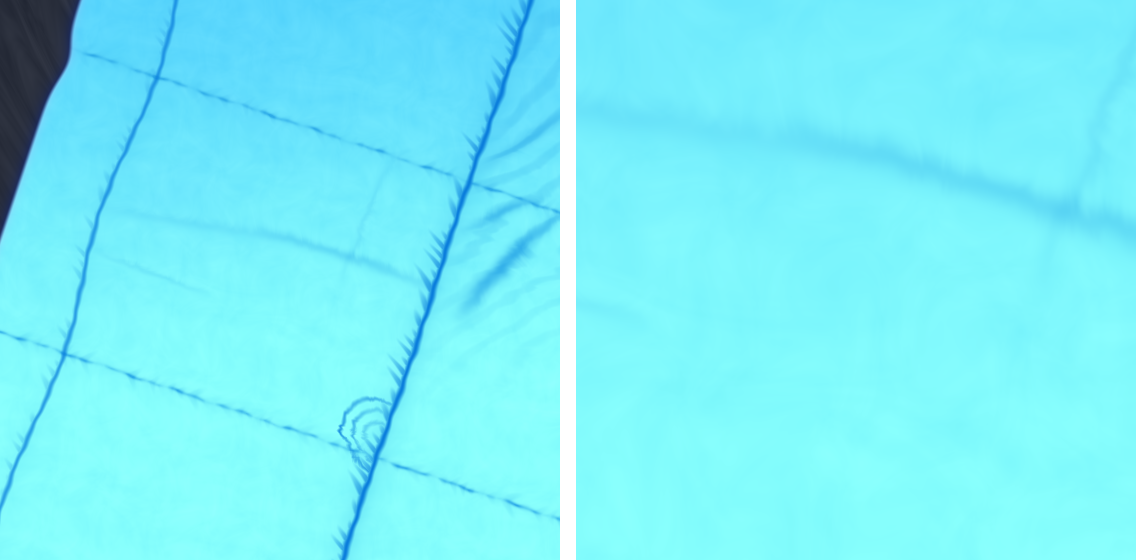
Left: the whole. Right: its middle third, enlarged.
This texture is drawn by a WebGL 1 fragment shader. Its source:

```glsl
precision highp float;
// Slanted aqua quilt: stitched panels with puckered seams, soft folds and a dark floor past its edge.
uniform vec2 u_resolution;

#define SLANT 0.336
#define PANEL vec2(0.632, 0.549)
#define ORIGIN vec2(-0.02, 0.408)
#define HEM -0.172
#define SEAM_WIDTH 0.0065
#define PUCKERS 42.0
#define LIGHT_AQUA vec3(0.53, 1.00, 0.99)
#define SKY_AQUA vec3(0.34, 0.83, 0.99)
#define FOLD_BLUE vec3(0.18, 0.67, 0.91)
#define SEAM_BLUE vec3(0.04, 0.49, 0.86)
#define FLOOR_GREY vec3(0.16, 0.18, 0.23)
#define HEM_NAVY vec3(0.09, 0.16, 0.40)

float hash(float n) {
    return fract(sin(n * 12.9898) * 4375.85);
}

// Layered, warped sines in about -1..1
float crumple(vec2 q) {
    float sum = 0.0, amp = 0.5;
    for (int i = 0; i < 4; i++) {
        q = mat2(0.8, 0.6, -0.6, 0.8) * q * 1.7 + 1.2 * sin(q.yx + float(i));
        sum += amp * sin(q.x) * sin(q.y);
        amp *= 0.62;
    }
    return sum;
}

// Soft gathers of random length that lean away from a seam and fade out
float pucker(float along, float away, float reach, float seed) {
    float q = (along - 0.8 * away) * PUCKERS + 0.5 * sin(along * 31.0);
    float h = hash(floor(q) + seed);
    float taper = 1.0 - away / (reach * (0.15 + h));
    float tooth = 0.12 + 0.22 * taper - abs(fract(q) - 0.5);
    return smoothstep(-0.14, 0.16, tooth) * step(0.0, away) * max(taper, 0.0);
}

// Soft fold from a to b, fading at both ends
float fold(vec2 p, vec2 a, vec2 b, float width) {
    vec2 ab = b - a;
    float t = clamp(dot(p - a, ab) / dot(ab, ab), 0.0, 1.0);
    float d = length(p - a - ab * t) / width;
    return exp(-d * d) * (0.25 + 3.0 * t * (1.0 - t));
}

void main() {
    vec2 p = gl_FragCoord.xy / u_resolution;
    float px = 1.0 / min(u_resolution.x, u_resolution.y);

    // Panel coordinates and signed distance to the nearest seams
    vec2 s = vec2(p.x - SLANT * p.y, p.y + SLANT * p.x) - ORIGIN;
    vec2 id = floor(s / PANEL + 0.5);
    vec2 d = (s - id * PANEL) / sqrt(1.0 + SLANT * SLANT);
    float tight = clamp(id.x, 0.0, 1.0);
    d.x -= mix(0.010, 0.002, tight) * cos(12.6 * (p.y - 0.87));
    d.x += 0.001 * sin(s.y * 75.0 + id.x) + 0.0005 * sin(s.y * 171.0);
    d.y += 0.0012 * sin(s.x * 48.0 + id.y * 2.0) + 0.0008 * sin(s.x * 133.0);

    // Lit cloth with broad, fine and grainy creasing
    float broad = crumple(s * vec2(5.0, 8.0));
    float fine = crumple(s * vec2(20.0, 30.0) + 3.0);
    float grain = crumple(s * vec2(62.0, 48.0) + 8.0);
    float shade = smoothstep(0.26, 1.12, p.y + 0.06 * (0.5 - p.x) + 0.07 * broad);
    vec3 cloth = mix(LIGHT_AQUA, SKY_AQUA, shade);
    cloth += (0.016 * broad + 0.022 * fine + 0.016 * grain) * vec3(1.0, 0.6, 0.15);

    // Folds inside the panels
    vec2 w = p + 0.008 * vec2(fine, broad) + 0.003 * grain;
    float folds = 0.17 * fold(w, vec2(0.18, 0.63), vec2(0.54, 0.57), 0.010);
    folds += 0.34 * fold(w, vec2(0.46, 0.59), vec2(0.78, 0.49), 0.009);
    folds += 0.18 * fold(w, vec2(0.17, 0.55), vec2(0.37, 0.475), 0.006);
    folds += 0.17 * fold(w, vec2(0.70, 0.72), vec2(0.61, 0.50), 0.006);
    folds += 0.75 * fold(w, vec2(0.82, 0.44), vec2(0.94, 0.57), 0.014);
    folds += 0.45 * fold(w, vec2(0.89, 0.53), vec2(1.02, 0.63), 0.011);
    folds += 0.50 * fold(w, vec2(0.83, 0.59), vec2(0.96, 0.645), 0.009);
    folds += 0.40 * fold(w, vec2(0.86, 0.70), vec2(1.04, 0.82), 0.012);

    // Slanted gathers to the right of the tight seam
    float gather = sin(dot(w, vec2(-0.55, 0.83)) * 110.0 + 4.0 * broad);
    float right = smoothstep(0.0, 0.04, s.x - PANEL.x) * smoothstep(0.2, 0.7, p.y);
    folds += 0.20 * right * smoothstep(0.1, 1.0, gather);

    // Cross seams: faint, broken stitching with a few soft ticks
    float stitch = 0.34 + 0.2 * sin(s.x * 57.0 + id.y) + 0.2 * sin(s.x * 141.0) + 0.25 * fine;
    folds += exp(-d.y * d.y / 0.000011) * clamp(stitch, 0.08, 0.8);
    folds += 0.26 * pucker(s.x, abs(d.y), 0.024, id.y * 17.0 + 5.0) * clamp(stitch + 0.2, 0.0, 1.0);
    folds += 0.09 * exp(-abs(d.y) / 0.012);
    folds += mix(0.10, 0.28, tight) * exp(-abs(d.x) / 0.020);
    cloth = mix(cloth, FOLD_BLUE, clamp(folds, 0.0, 1.0));

    // Long seams: the tight one is darker and has deeper gathers
    float halfWidth = SEAM_WIDTH * mix(0.85, 1.1, tight) * (1.0 + 0.2 * sin(s.y * 63.0));
    float seam = smoothstep(halfWidth + px, 0.0, abs(d.x)) * mix(0.72, 1.0, tight);
    float teeth = pucker(s.y, -d.x, mix(0.026, 0.046, tight), id.x * 29.0);
    seam = max(seam, teeth * mix(0.30, 0.72, tight));

    // Bunched cloth beside the tight seam: one clear loop, faint ones within
    vec2 bunch = w - vec2(0.678, 0.218);
    float radius = length(vec2(bunch.x + 0.25 * bunch.y, 0.85 * bunch.y));
    for (int i = 0; i < 3; i++) {
        float n = float(i);
        float ring = smoothstep(0.006, 0.0, abs(radius - 0.062 + 0.018 * n));
        seam = max(seam, ring * step(d.x, 0.0) * (0.62 - 0.18 * n + 0.3 * fine));
    }
    cloth = mix(cloth, SEAM_BLUE, clamp(seam, 0.0, 1.0));

    // Hem with a pale rim, then the streaked floor in its shadow
    float bump = (p.y - 0.89) / 0.045;
    float hem = s.x - HEM - 0.015 * exp(-bump * bump);
    cloth = mix(cloth, vec3(0.66, 0.76, 0.97), 0.5 * exp(-max(hem, 0.0) / 0.006));
    float streak = crumple(vec2(p.x + 0.5 * p.y, p.y - 0.5 * p.x) * vec2(60.0, 9.0));
    vec3 ground = mix(FLOOR_GREY + 0.035 * streak, HEM_NAVY, exp(min(hem, 0.0) / 0.009));
    gl_FragColor = vec4(mix(ground, cloth, smoothstep(-0.003 - px, 0.003 + px, hem)), 1.0);
}
```
